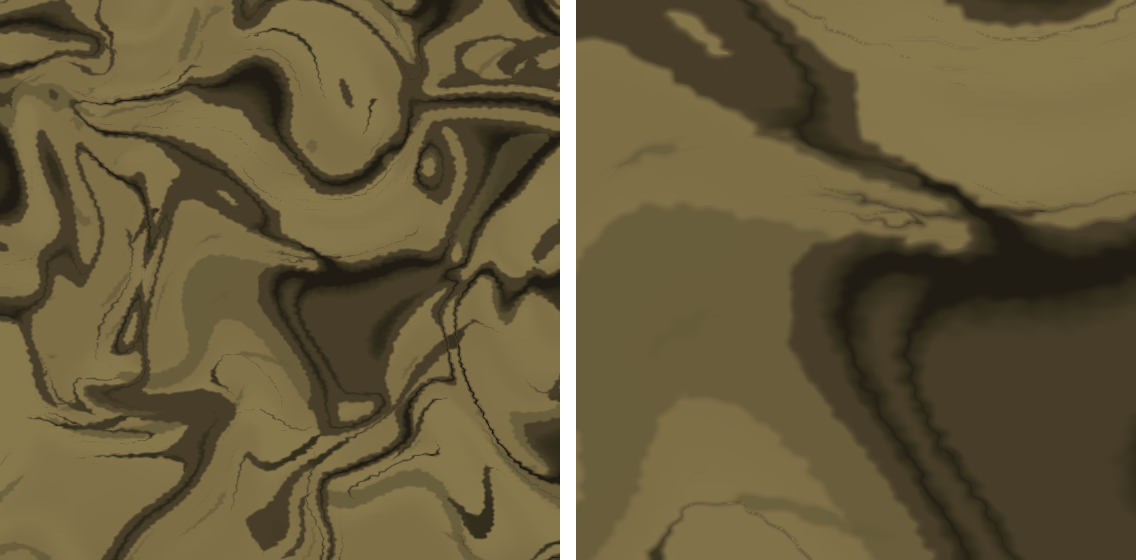
Left, the full canvas; right, a detail of the centre.
Write a WebGL 2 fragment shader that draws this texture.

```glsl
#version 300 es
precision highp float;
// Swirling khaki islands parted by dark olive channels and scored with tapered strokes.

uniform vec2 u_resolution;
out vec4 fragColor;

const vec3 KHAKI_LIGHT = vec3(0.53, 0.47, 0.30);
const vec3 KHAKI = vec3(0.49, 0.43, 0.275);
const vec3 OLIVE = vec3(0.39, 0.35, 0.22);
const vec3 BROWN = vec3(0.28, 0.24, 0.16);
const vec3 DEEP = vec3(0.20, 0.18, 0.11);
const vec3 CORE = vec3(0.13, 0.11, 0.075);

const float SCALE = 3.7;          // noise cells across the canvas
const float SWIRL = 1.25;         // strength of the broad warp
const float CURL = 0.6;           // strength of the finer warp
const float CHANNEL_WIDTH = 0.115;
const float WIDTH_VARIATION = 0.24;
const float FRAY = 0.005;         // raggedness of the edges
const float SOFTNESS = 0.003;     // edge blur in canvas units

uint hash(uvec2 cell) {
    uint h = cell.x * 1664525u + cell.y * 1013904223u;
    h = (h ^ (h >> 16)) * 2146121005u;
    h = (h ^ (h >> 15)) * 2221713035u;
    return h ^ (h >> 16);
}

vec2 gradientAt(vec2 cell) {
    float angle = float(hash(uvec2(ivec2(cell) + 4096)) >> 8) / 16777216.0 * 6.28319;
    return vec2(cos(angle), sin(angle));
}

// Gradient noise, roughly -0.7 to 0.7
float noise(vec2 p) {
    vec2 i = floor(p), f = p - i;
    vec2 u = f * f * f * (f * (f * 6.0 - 15.0) + 10.0);
    vec2 e = vec2(0.0, 1.0);
    float low = mix(dot(gradientAt(i), f), dot(gradientAt(i + e.yx), f - e.yx), u.x);
    float high = mix(dot(gradientAt(i + e), f - e), dot(gradientAt(i + 1.0), f - 1.0), u.x);
    return mix(low, high, u.y);
}

vec2 noise2(vec2 p) {
    return vec2(noise(p + 17.3), noise(p.yx - 41.7));
}

// Smoothed coverage of the region where the field is positive
float cover(float field) {
    float slope = length(vec2(dFdx(field), dFdy(field))) * u_resolution.y;
    return smoothstep(-SOFTNESS, SOFTNESS, field / max(slope, 0.001));
}

void main() {
    vec2 p = gl_FragCoord.xy / u_resolution.y;
    vec2 frayed = p + FRAY * noise2(p * vec2(70.0, 130.0));

    // Warped coordinates
    vec2 broad = frayed * SCALE;
    broad += SWIRL * noise2(broad * 0.85);
    vec2 q = broad + CURL * noise2(broad * 1.6 + 9.0);

    // Channels follow the zero lines of the relief
    float relief = noise(q) + 0.22 * noise(q * 2.1 + 5.0);
    float ridge = abs(relief);
    float width = max(CHANNEL_WIDTH + WIDTH_VARIATION * noise(broad * 0.8 + 31.0), 0.025);
    float island = cover(ridge - width);

    // Island tone: soft flowing bands with shaded flanks
    float flow = noise(q * vec2(1.3, 2.4) + 63.0);
    vec3 land = mix(KHAKI, KHAKI_LIGHT, smoothstep(-0.25, 0.45, flow + 0.6 * (ridge - 0.2)));
    float flank = cover(noise(q * vec2(1.2, 1.7) + 80.0) - 0.34);
    land = mix(land, OLIVE, 0.8 * flank);

    // Contour strokes run beside the shores
    float contour = 0.13 * noise(broad * 1.4 + 52.0) - 0.018;
    float contourInk = cover(contour - abs(ridge - width - 0.13));

    // Free strokes lean up to the right and taper off
    vec2 slanted = mat2(0.8, -0.6, 0.6, 0.8) * (frayed * SCALE + 0.5 * (q - frayed * SCALE));
    float strokeWidth = 0.3 * noise(slanted * vec2(1.3, 1.9) + 23.0) - 0.055;
    float strokeInk = cover(strokeWidth - abs(noise(slanted * vec2(1.0, 2.6) + 71.0)));

    // Fine scratches
    float scratch = noise(slanted * vec2(3.2, 13.0) + 12.0);
    float scratchInk = cover(scratch - 0.48 - 0.25 * flow);

    land = mix(land, OLIVE, 0.7 * scratchInk);
    land = mix(land, mix(BROWN, DEEP, smoothstep(-0.2, 0.3, flow)), max(contourInk, strokeInk));

    // Channel tone: brown banks, dark pools along the middle
    float depth = ridge / width + 0.9 * noise(broad * 1.3 + 90.0);
    vec3 channel = mix(CORE, DEEP, smoothstep(-0.05, 0.25, depth));
    channel = mix(channel, BROWN, smoothstep(0.2, 0.55, depth));
    float shelf = cover(noise(q * 1.5 + 44.0) - 0.36);
    channel = mix(channel, OLIVE, 0.55 * shelf);

    fragColor = vec4(mix(channel, land, island), 1.0);
}
```
